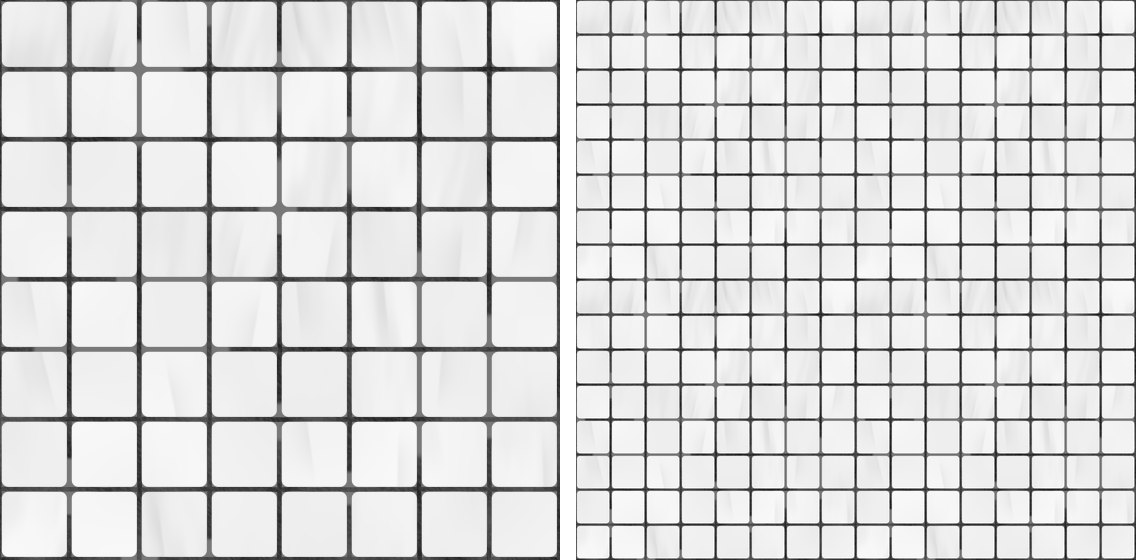
Left: one tile. Right: repeated 2 by 2.
This pattern is drawn by a WebGL 2 fragment shader. Its source:

```glsl
#version 300 es
precision highp float;

uniform vec2 u_resolution;
out vec4 fragColor;

const float TILES = 8.0;                    // repeats across and down
const vec2 GRID_SHIFT = vec2(0.01, -0.01);  // in tile units, as are all lengths below
const float TILE_HALF = 0.465;
const float CORNER_RADIUS = 0.095;
const float INK_HALF_WIDTH = 0.043;
const float INK_SOFTNESS = 0.02;
const float INK_WOBBLE = 0.012;
const float BARE_LEVEL = 0.24;              // higher leaves more grout unpainted
const float GRAIN_SCALE = 30.0;
const float TILE_VARIATION = 0.035;
const float CLOUD_DEPTH = 0.025;
const float SMEAR_DEPTH = 0.055;
const float WEDGE_DEPTH = 0.06;
const float WEDGE_SHARE = 0.35;
const vec3 TILE_WHITE = vec3(0.977);
const vec3 GROUT_GREY = vec3(0.47);
const vec3 INK_BLACK = vec3(0.11);

float hash(vec2 p) {
    return fract(sin(dot(p, vec2(12.9898, 78.233))) * 43758.5453);
}

// Value noise that wraps after the given whole number of cells.
float noise(vec2 p, vec2 period) {
    vec2 cell = floor(p);
    vec2 f = p - cell;
    f = f * f * (3.0 - 2.0 * f);
    vec2 lo = mod(cell, period);
    vec2 hi = mod(cell + 1.0, period);
    return mix(mix(hash(lo), hash(vec2(hi.x, lo.y)), f.x),
               mix(hash(vec2(lo.x, hi.y)), hash(hi), f.x), f.y);
}

float roundedBox(vec2 p, float halfSize, float radius) {
    vec2 q = abs(p) - halfSize + radius;
    return length(max(q, 0.0)) + min(max(q.x, q.y), 0.0) - radius;
}

// Opacity of the dark stroke painted along one grout line.
float inkStroke(float across, float along, float seed) {
    float line = floor(across + 0.5);
    float row = mod(line, TILES) + seed;
    vec2 period = vec2(TILES, 256.0);
    float wobble = noise(vec2(along * 4.0, row + 60.0), vec2(TILES * 4.0, 256.0)) - 0.5;
    float offset = abs(across - line + wobble * INK_WOBBLE);
    float profile = 1.0 - smoothstep(INK_HALF_WIDTH - INK_SOFTNESS, INK_HALF_WIDTH, offset);
    float coverage = noise(vec2(along, row), period);
    float painted = smoothstep(BARE_LEVEL - 0.03, BARE_LEVEL + 0.03, coverage);
    float depth = mix(0.5, 1.0, noise(vec2(along * 2.0, row + 120.0), vec2(TILES * 2.0, 256.0)));
    return profile * painted * depth;
}

vec3 groutColor(vec2 p) {
    float ink = max(inkStroke(p.x, p.y, 3.0), inkStroke(p.y, p.x, 23.0));
    // Diagonal bristle grain; the integer shear keeps it periodic.
    vec2 bristle = vec2(p.x + p.y, p.y - p.x) * vec2(GRAIN_SCALE, GRAIN_SCALE * 0.5);
    float grain = noise(bristle, TILES * vec2(GRAIN_SCALE, GRAIN_SCALE * 0.5));
    return mix(GROUT_GREY, INK_BLACK, ink * mix(0.65, 1.0, grain));
}

vec3 tileColor(vec2 p) {
    vec2 id = mod(floor(p), TILES);
    vec2 local = fract(p);
    float slant = (hash(id + 31.0) - 0.5) * 0.5;
    float slanted = local.x - slant * (local.y - 0.5);

    // Broad shading: one level per tile plus a cloud across tiles.
    float shade = TILE_VARIATION * hash(id + 7.0);
    shade += CLOUD_DEPTH * noise(p, vec2(TILES));

    // Upright smears, stronger on a few tiles.
    vec2 smearPoint = vec2(slanted * 4.0, local.y * 1.3) + id * 11.0 + 20.0;
    float smear = noise(smearPoint, vec2(256.0));
    smear = 0.7 * smear + 0.3 * noise(smearPoint * vec2(2.5, 1.0) + 5.0, vec2(512.0));
    float strength = hash(id + 53.0);
    shade += SMEAR_DEPTH * strength * strength * smoothstep(0.3, 0.9, smear);

    // A wiped edge: crisp on one side, fading on the other.
    float side = hash(id + 97.0) < 0.5 ? -1.0 : 1.0;
    float edge = (slanted - mix(0.25, 0.75, hash(id + 71.0))) * side;
    float wedge = smoothstep(0.0, 0.05, edge) * exp(-5.0 * max(edge, 0.0));
    float fade = smoothstep(0.0, 0.7, mix(local.y, 1.0 - local.y, step(0.5, hash(id + 17.0))));
    shade += WEDGE_DEPTH * wedge * fade * step(hash(id + 43.0), WEDGE_SHARE);
    return TILE_WHITE - shade;
}

void main() {
    vec2 p = gl_FragCoord.xy / u_resolution * TILES + GRID_SHIFT;
    float pixel = TILES / min(u_resolution.x, u_resolution.y);
    float distanceToTile = roundedBox(fract(p) - 0.5, TILE_HALF, CORNER_RADIUS);
    float tileMask = 1.0 - smoothstep(-0.7 * pixel, 0.7 * pixel, distanceToTile);
    fragColor = vec4(mix(groutColor(p), tileColor(p), tileMask), 1.0);
}
```
